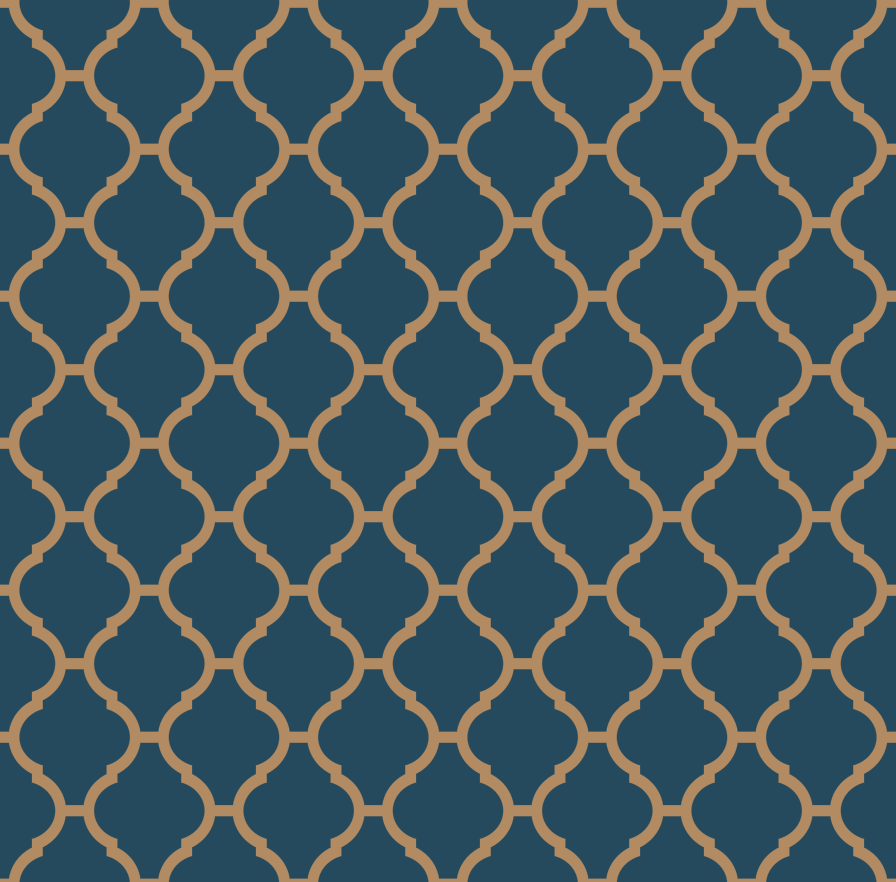
Give the GLSL for this pattern, as a Shadertoy shader.

```glsl
// Moroccan ogee trellis: tan stepped lattice lines on deep teal, half-drop repeat.

const vec2 REPEATS = vec2(6.0, 6.0);        // whole repeats across and down
const vec2 CELL = vec2(192.0, 189.0);       // one repeat, in design units
const float ROW_SHIFT = 0.015;              // vertical phase, in repeats
const float LOBE_X = 28.0;                  // lobe centre, sideways from cell centre
const vec2 LOBE_INNER = vec2(43.0, 38.0);   // radii of the line's inner edge
const vec2 LOBE_OUTER = vec2(57.0, 53.5);   // radii of the line's outer edge
const float STEP_X = 41.0;                  // position of the vertical notch
const float BAR_HALF = 7.2;                 // half height of the linking bars
const vec3 TEAL = vec3(0.146, 0.290, 0.363);
const vec3 TAN = vec3(0.698, 0.545, 0.385);

// Approximate signed distance to an ellipse
float ellipse(vec2 p, vec2 radii) {
    return (length(p / radii) - 1.0) * min(radii.x, radii.y);
}

// Signed distance to the teal panel, in one quadrant about its centre
float panel(vec2 d) {
    vec2 neighbour = CELL * 0.5 - d;        // same point seen from the diagonal panel
    float sideLobe = ellipse(d - vec2(LOBE_X, 0.0), LOBE_INNER);
    float neck = max(d.x - STEP_X, d.y - CELL.y * 0.5 + BAR_HALF);
    neck = max(neck, -ellipse(neighbour - vec2(LOBE_X, 0.0), LOBE_OUTER));
    return min(sideLobe, neck);
}

void mainImage(out vec4 fragColor, in vec2 fragCoord) {
    vec2 grid = fragCoord / iResolution.xy * REPEATS + vec2(0.0, ROW_SHIFT);
    vec2 pixelSize = REPEATS * CELL / iResolution.xy;
    float pixel = max(pixelSize.x, pixelSize.y);

    // Fold into a quarter repeat with a linking bar at the origin
    vec2 q = abs(fract(grid + 0.5) - 0.5) * CELL;

    // The two half-dropped panels meeting in this quarter
    float beside = panel(vec2(CELL.x * 0.5 - q.x, q.y));
    float above = panel(vec2(q.x, CELL.y * 0.5 - q.y));
    float line = smoothstep(-0.7 * pixel, 0.7 * pixel, min(beside, above));

    fragColor = vec4(mix(TEAL, TAN, line), 1.0);
}
```
